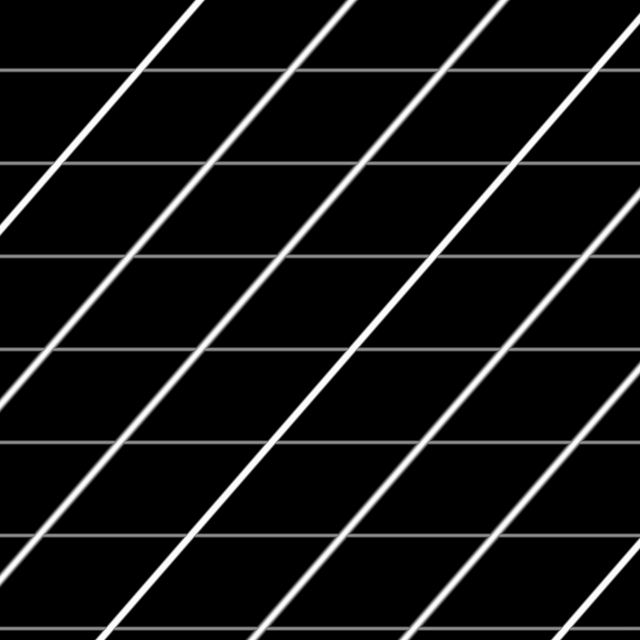
A three.js fragment shader for this pattern:

```glsl
varying vec2 vUv;

const vec3 BACKGROUND = vec3(0.0);
const vec3 RULE_COLOR = vec3(0.56);
const vec3 STROKE_COLOR = vec3(0.99);

// Coverage of a line whose edge fades over the given feather
float lineMask(float dist, float halfWidth, float feather) {
  return 1.0 - smoothstep(halfWidth - feather, halfWidth + feather, abs(dist));
}

float nearestIndex(float coord, float offset, float spacing) {
  return floor((coord - offset) / spacing + 0.5);
}

// Thin horizontal lines
float horizontalRules(float y, float offset, float spacing) {
  float index = nearestIndex(y, offset, spacing);
  return lineMask(y - offset - index * spacing, 0.0026, 0.0021);
}

// Slanted strokes: every third one is crisp, the others are softer
float diagonalStrokes(vec2 p, float run, float offset, float spacing, float firstIndex) {
  float base = p.x - run * p.y;
  float index = max(nearestIndex(base, offset, spacing), firstIndex);
  float dist = (base - offset - index * spacing) / sqrt(1.0 + run * run);
  float crisp = 1.0 - step(0.5, mod(index + 0.25, 3.0) - 0.25);
  return lineMask(dist, 0.0054, mix(0.0042, 0.0023, crisp));
}

void main() {
  float rules = horizontalRules(vUv.y, 0.0179, 0.1454);
  float strokes = diagonalStrokes(vUv, 0.8685, 0.1563, 0.2374, -3.0);

  vec3 color = mix(BACKGROUND, RULE_COLOR, rules);
  color = max(color, STROKE_COLOR * strokes);
  gl_FragColor = vec4(color, 1.0);
}
```
